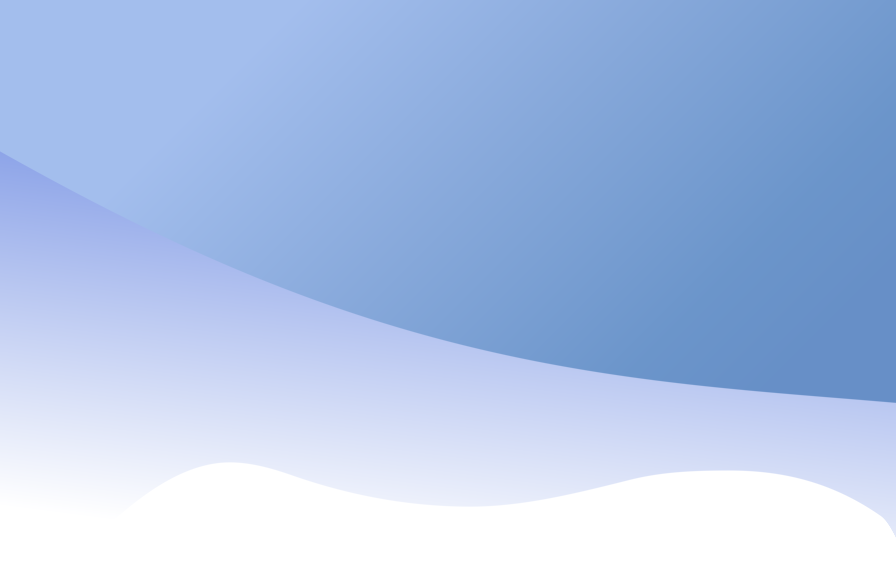
Give the GLSL for this background, as a WebGL 1 fragment shader.

```glsl
precision highp float;
// Draws a diagonal blue sky above a pale sloping wave and soft white hills.
uniform vec2 u_resolution;

const vec3 SKY_LIGHT = vec3(0.640, 0.745, 0.930);
const vec3 SKY_MID = vec3(0.535, 0.665, 0.860);
const vec3 SKY_DEEP = vec3(0.420, 0.584, 0.793);
const vec3 SKY_SHADE = vec3(0.403, 0.561, 0.780);
const vec3 WAVE_BLUE = vec3(0.555, 0.645, 0.910);
const vec3 WHITE = vec3(1.0);

float ramp(float a, float b, float x) {
  return clamp((x - a) / (b - a), 0.0, 1.0);
}

// Diagonal sky gradient, from upper left to lower right
vec3 skyColor(float diagonal) {
  vec3 color = mix(SKY_LIGHT, SKY_MID, ramp(0.52, 1.10, diagonal));
  color = mix(color, SKY_DEEP, ramp(1.10, 1.73, diagonal));
  return mix(color, SKY_SHADE, ramp(1.73, 2.0, diagonal));
}

// Slightly tilted fade from blue to white
vec3 waveColor(vec2 uv) {
  float depth = 1.0 - uv.y - 0.2 * uv.x;
  return mix(WAVE_BLUE, WHITE, ramp(0.261, 0.873, depth));
}

// Long slope that flattens toward the right
float waveHeight(float x) {
  return 0.739 + x * (-0.868 + x * (0.2673 + x * (0.4683 - 0.3012 * x)));
}

// Cubic between knots (x, height, slope); zero outside its span
float segment(float x, vec3 a, vec3 b) {
  float span = b.x - a.x;
  float t = (x - a.x) / span;
  float s = 1.0 - t;
  float inside = step(a.x, x) * (1.0 - step(b.x, x));
  float ends = a.y * s * s * (1.0 + 2.0 * t) + b.y * t * t * (3.0 - 2.0 * t);
  return inside * (ends + span * s * t * (a.z * s - b.z * t));
}

// Two rounded hills with a shallow valley between them
float hillHeight(float x) {
  vec3 leftFoot = vec3(0.137, 0.1165, 1.31);
  vec3 leftCrest = vec3(0.2565, 0.2028, 0.0);
  vec3 leftFall = vec3(0.3255, 0.1807, -0.54);
  vec3 valley = vec3(0.5247, 0.1265, 0.0);
  vec3 rightRise = vec3(0.7031, 0.1727, 0.386);
  vec3 rightCrest = vec3(0.8138, 0.1888, 0.0);
  vec3 rightFall = vec3(0.983, 0.1104, -1.08);
  return segment(x, vec3(0.0, 0.016, 0.31), leftFoot)
    + segment(x, leftFoot, leftCrest)
    + segment(x, leftCrest, leftFall)
    + segment(x, leftFall, valley)
    + segment(x, valley, rightRise)
    + segment(x, rightRise, rightCrest)
    + segment(x, rightCrest, rightFall)
    + segment(x, rightFall, vec3(1.0, 0.0723, -3.2));
}

// Smooth coverage of the area below an edge
float below(float y, float edge, float pixel) {
  return 1.0 - smoothstep(-0.8 * pixel, 0.8 * pixel, y - edge);
}

void main() {
  vec2 uv = gl_FragCoord.xy / u_resolution;
  float aspect = u_resolution.x / u_resolution.y;
  float pixel = 1.0 / u_resolution.y;

  vec3 color = skyColor(uv.x * aspect + 1.0 - uv.y);
  color = mix(color, waveColor(uv), below(uv.y, waveHeight(uv.x), pixel));
  color = mix(color, WHITE, below(uv.y, hillHeight(uv.x), pixel));
  gl_FragColor = vec4(color, 1.0);
}
```
